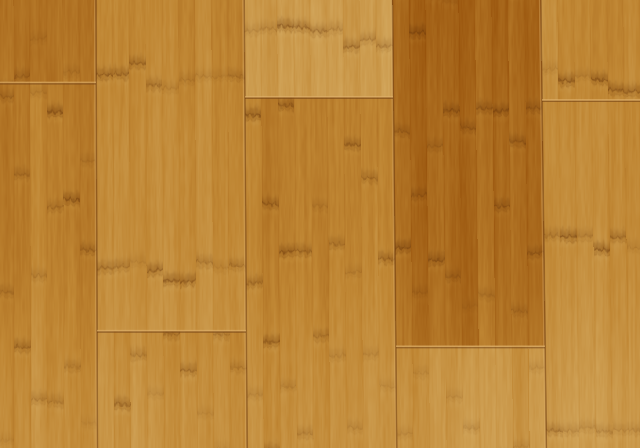
A Shadertoy shader for this texture:

```glsl
// Bamboo plank floor: five columns of planks with staggered end joints.
// Each plank is split into nine strips with stretched-noise grain and
// scalloped growth nodes, then thin seams and soft light are added.

const float STRIPS = 9.0;
const vec3 DARK = vec3(0.63, 0.37, 0.08);
const vec3 HONEY = vec3(0.75, 0.525, 0.20);
const vec3 PALE = vec3(0.83, 0.66, 0.37);
const vec3 NODE_BROWN = vec3(0.42, 0.22, 0.04);
const vec3 SEAM_DARK = vec3(0.43, 0.24, 0.07);
const vec3 SEAM_LIGHT = vec3(0.88, 0.70, 0.43);

// Height of the end joint in each column
const float JOINTS[5] = float[5](0.816, 0.262, 0.784, 0.227, 0.777);

// Upper and lower plank per column: tone, node stagger, node row height
const vec3 PLANKS[10] = vec3[10](
    vec3(0.34, 0.5, 0.95), vec3(0.45, 1.0, 0.30),
    vec3(0.57, 0.0, 0.83), vec3(0.46, 1.0, 0.12),
    vec3(0.84, 0.0, 0.915), vec3(0.44, 1.0, 0.40),
    vec3(0.12, 1.0, 0.60), vec3(0.52, 1.0, 0.10),
    vec3(0.64, 0.0, 0.825), vec3(0.60, 0.0, 0.47));

float hash(vec2 p) {
    vec3 q = fract(vec3(p.xyx) * 0.1031);
    q += dot(q, q.yzx + 33.33);
    return fract((q.x + q.y) * q.z);
}

float noise(vec2 p) {
    vec2 i = floor(p), f = fract(p);
    f = f * f * (3.0 - 2.0 * f);
    float a = mix(hash(i), hash(i + vec2(1, 0)), f.x);
    float b = mix(hash(i + vec2(0, 1)), hash(i + vec2(1, 1)), f.x);
    return mix(a, b, f.y);
}

float band(float d, float width) {
    return exp(-d * d / (width * width));
}

float line(float d, float halfWidth, float px) {
    return 1.0 - smoothstep(halfWidth, halfWidth + px, abs(d));
}

vec3 woodRamp(float tone) {
    vec3 low = mix(DARK, HONEY, clamp(tone * 2.0, -0.3, 1.0));
    return mix(low, PALE, clamp(tone * 2.0 - 1.0, 0.0, 1.2));
}

// Long vertical fibres, centred on zero
float grain(vec2 p, float seed) {
    vec2 q = p + vec2(seed * 3.7, seed * 1.3);
    float broad = noise(q * vec2(75.0, 1.6)) - 0.5;
    float fibre = noise(q * vec2(210.0, 6.0)) - 0.5;
    float fleck = noise(q * vec2(330.0, 34.0)) - 0.5;
    return 0.13 * broad + 0.13 * fibre + 0.10 * fleck;
}

// Growth nodes of one strip: x is the dark mark, y the pale fringe
vec2 nodes(float u, float y, float strip, float stagger, float row, float seed) {
    float pitch = mix(0.43, 0.33, stagger);
    float group = hash(vec2(floor(strip / 3.0), seed + 5.0)) - 0.5;
    float shift = stagger * hash(vec2(strip, seed)) + 0.10 * group;
    float q = (y - row) / pitch + 0.5 + shift;
    vec2 id = vec2(strip + 17.0 * seed, floor(q));
    float jitter = (hash(id + 3.1) - 0.5) * mix(0.07, 0.45, stagger);
    float d = (fract(q) - 0.5 - jitter) * pitch;

    // Bend the mark into small scallops with a ragged edge
    float slope = (hash(id + 8.3) - 0.5) * 0.008;
    float ragged = noise(vec2(u * 9.0 + strip * 7.0, y * 160.0)) - 0.5;
    d += slope * u + 0.005 * abs(sin(u * 8.0 + 6.0 * hash(id))) + 0.006 * ragged - 0.003;

    float strength = mix(0.25, 1.0, pow(hash(id + 1.7), 1.3));
    float speckle = 0.45 + 0.75 * noise(vec2(u * 11.0 + strip * 5.0, y * 230.0));
    float core = band(d, 0.0032) * speckle;
    float second = 0.5 * band(d + 0.010, 0.0028) * speckle;
    float halo = 0.42 * band(d - 0.005, 0.012);
    float fringe = band(d + 0.017, 0.007) + 0.4 * band(d - 0.020, 0.009);
    return strength * vec2(0.55 * core + 0.4 * second + halo, fringe);
}

void mainImage(out vec4 fragColor, in vec2 fragCoord) {
    vec2 p = fragCoord / iResolution.y;
    float px = 1.0 / iResolution.y;

    // Plank layout, slightly wider toward the bottom
    float plankWidth = mix(0.334, 0.331, p.y);
    float across = (p.x - mix(0.2175, 0.214, p.y)) / plankWidth + 1.0;
    int column = int(clamp(floor(across), 0.0, 4.0));
    float jointDist = p.y - JOINTS[column];
    int index = column * 2 + (jointDist < 0.0 ? 1 : 0);
    vec3 plank = PLANKS[index];
    float seed = float(index) + 1.0;

    // Strips inside the plank
    float s = fract(across) * STRIPS;
    float strip = floor(s);
    float u = fract(s) - 0.5;
    float stripWidth = plankWidth / STRIPS;
    float contrast = mix(0.10, 0.20, plank.y);
    float tone = plank.x + contrast * (hash(vec2(strip + 4.0, seed * 7.0)) - 0.5);
    tone += grain(p, seed + strip * 0.61);
    tone -= 0.07 * line((0.5 - abs(u)) * stripWidth, 0.0006, 1.5 * px);

    // Light pools along the bottom and fades at the top
    float glow = 1.0 - smoothstep(0.0, 0.55, p.y);
    tone += 0.22 * glow - 0.07 * smoothstep(0.6, 1.0, p.y);
    tone -= 0.06 * smoothstep(0.4, 0.75, abs(p.x - 0.71));

    vec2 mark = nodes(u, p.y, strip, plank.y, plank.z, seed);
    vec3 color = woodRamp(tone + 0.07 * mark.y);
    color = mix(color, NODE_BROWN, clamp(mark.x, 0.0, 0.8) * mix(0.72, 0.5, glow));

    // Seams: a dark gap with a pale bevel beside it
    float seamDist = (across - floor(across + 0.5)) * plankWidth;
    color = mix(color, SEAM_DARK, 0.5 * line(seamDist, 0.0008, px));
    color = mix(color, SEAM_LIGHT, 0.35 * line(seamDist + 0.0026, 0.0006, px));
    color = mix(color, SEAM_DARK, 0.55 * line(jointDist + 0.0028, 0.0008, px));
    color = mix(color, SEAM_LIGHT, 0.6 * line(jointDist, 0.0008, px));

    fragColor = vec4(color, 1.0);
}
```
